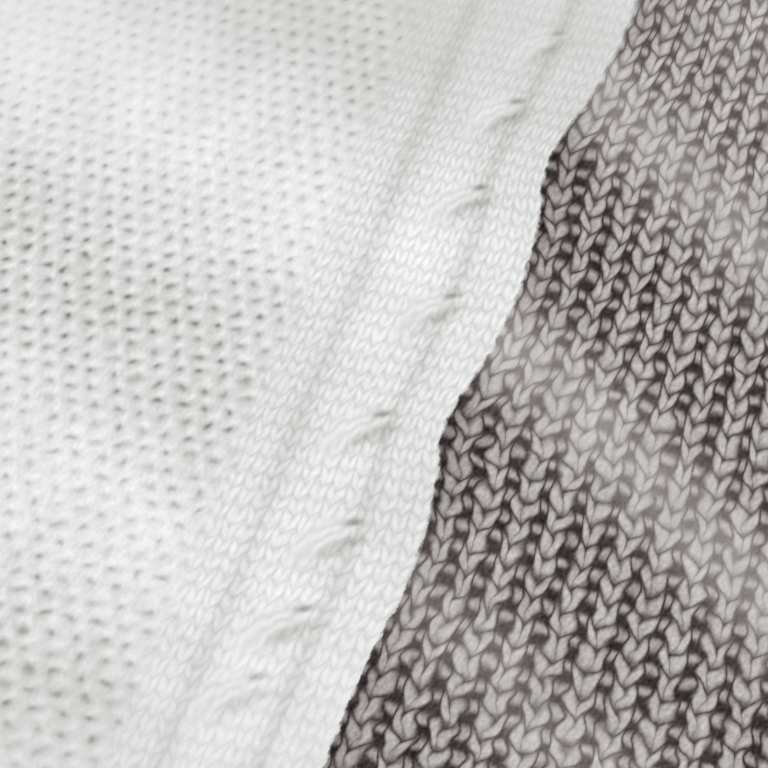
Reproduce this texture procedurally as a Shadertoy shader.

```glsl
// Two knitted fabrics in soft light: white seed stitch with a cable border,
// joined along a slanted seam to a grey rib. Stitches are height formulas in
// seam-aligned coordinates; diagonal folds set the tone and the contrast.

#define TAU 6.2831853
#define GREY_COLUMN 0.056
#define GREY_ROWS 31.0
#define WHITE_COLUMN 0.027
#define WHITE_ROWS 41.0
#define SEED_COLUMN 0.040
#define SHRINK 0.38
#define CABLE_TWISTS 8
#define FIBRE 0.055
#define BEND_REACH 0.10

float bump(float x, float centre, float width) {
    float d = (x - centre) / width;
    return exp(-d * d);
}

vec2 hashDir(vec2 cell) {
    float h = fract(sin(dot(cell, vec2(127.1, 311.7))) * 43758.5);
    return vec2(cos(TAU * h), sin(TAU * h));
}

float gradNoise(vec2 p) {
    vec2 i = floor(p), f = fract(p);
    vec2 u = f * f * f * (f * (f * 6.0 - 15.0) + 10.0);
    float a = dot(hashDir(i), f);
    float b = dot(hashDir(i + vec2(1, 0)), f - vec2(1, 0));
    float c = dot(hashDir(i + vec2(0, 1)), f - vec2(0, 1));
    float d = dot(hashDir(i + vec2(1, 1)), f - vec2(1, 1));
    return mix(mix(a, b, u.x), mix(c, d, u.x), u.y);
}

// The seam: a straight slant plus gentle bends at height y
float slantX(float y) { return 0.42 + 0.413 * y; }

float seamX(float y) {
    return slantX(y) - 0.025 * bump(y, 0.45, 0.07)
         - 0.031 * bump(y, 0.79, 0.085) + 0.012 * bump(y, 0.25, 0.08);
}

// Height of a soft V stitch; fill is the share of the column taken by its legs
float knitStitch(vec2 c, float fill) {
    float side = abs(fract(c.x) - 0.5) * 2.0 / fill;
    float u = 2.0 * side - 1.0;
    float across = clamp(1.0 - (u < 0.0 ? 0.4 : 0.65) * u * u, 0.0, 1.0);
    float a = fract(c.y - 0.55 * side) * 2.0 - 1.0;
    float along = 1.0 - 0.65 * a * a;
    float b = fract(c.y + 0.35) * 2.0 - 1.0;
    float purl = 0.75 * (1.0 - b * b) * (1.0 - b * b) * smoothstep(0.85, 1.3, side);
    return max(across * along, purl);
}

// Staggered loops with small dark holes between them
float seedStitch(vec2 c, float depth) {
    c.x += 0.5 * mod(floor(c.y), 2.0);
    vec2 f = fract(c) - 0.5;
    float tilt = cos(TAU * f.x) * f.y;
    f.y += 0.15 * abs(f.x);
    float hollow = exp(-dot(f * f, vec2(8.0, 11.0)));
    float hole = exp(-dot(f * f, vec2(45.0, 32.0)));
    return 1.0 - 0.45 * hollow - depth * hole + 0.35 * tilt;
}

// Lay the crossing strands of the cable over the white tone
float addTwists(float tone, vec2 p) {
    for (int i = 0; i < CABLE_TWISTS; i++) {
        float k = float(i) / float(CABLE_TWISTS - 1);
        float y = mix(0.94, 0.095, k) + 0.04 * sin(TAU * k);
        float x = seamX(y) - 0.118 - 0.09 * pow(1.0 - y, 4.0);
        vec2 q = (p - vec2(x, y)) / (1.12 - SHRINK * y);
        q = vec2(dot(q, vec2(0.825, 0.565)), dot(q, vec2(-0.565, 0.825)));
        q.y += 4.0 * q.x * q.x;
        float strand = smoothstep(1.0, 0.45, length(q / vec2(0.075, 0.026)));
        float ply = sin(q.y * 420.0 + 4.0 * gradNoise(q * 50.0));
        float fade = 1.0 - 0.6 * smoothstep(0.3, 0.5, abs(y - 0.5));
        tone = mix(tone, 0.895 + 0.035 * ply, strand * (0.25 + 0.5 * fade));
        vec2 under = (q - vec2(0.022, -0.022)) / vec2(0.036, 0.009);
        vec2 tip = (q - vec2(0.052, 0.002)) / vec2(0.012, 0.005);
        tone -= fade * (0.13 * exp(-dot(under, under)) + 0.24 * exp(-dot(tip, tip)));
    }
    return tone;
}

float whiteTone(vec2 p, float s, float size, vec2 wobble, float fibre) {
    float fold = 0.5 + 0.5 * cos(TAU * (p.y + 0.6 * p.x - 0.97) / 0.56);
    float r = p.y + 0.16 * s;
    float row = WHITE_ROWS * (r + 0.22 * r * r);
    float focus = (1.0 - 0.55 * smoothstep(0.72, 1.0, p.y)) * mix(0.6, 1.0, smoothstep(0.0, 0.3, p.y));
    float depth = 0.5 + 0.9 * gradNoise(p * 30.0 + 7.0);
    float seed = seedStitch(vec2(s / (SEED_COLUMN * size), row) + 1.3 * wobble, depth);
    float knit = knitStitch(vec2(s / (WHITE_COLUMN * size), row) + wobble, 1.0);
    float border = smoothstep(-0.31, -0.26, s);
    float field = mix(0.805, 0.895, fold) + mix(0.27, 0.13, fold) * focus * (seed - 0.76);
    float band = 0.87 + 0.025 * fold - 0.05 * smoothstep(0.7, 0.95, p.y) + 0.13 * focus * (knit - 0.64);
    band += 0.02 * bump(s, -0.145, 0.04) - 0.06 * bump(s, -0.085, 0.011) - 0.05 * bump(s, -0.215, 0.014);
    float tone = mix(field, band, border) + FIBRE * 0.8 * focus * fibre;
    return addTwists(tone, p) + 0.03 * gradNoise(p * 14.0);
}

float greyTone(vec2 p, float s, float size, vec2 wobble, float fibre) {
    float diagonal = p.x + p.y;
    float fold = 0.5 + 0.5 * cos(TAU * (diagonal - 1.22) / 0.45);
    fold *= fold * mix(0.6, 1.0, smoothstep(0.8, 1.05, diagonal));
    fold = mix(fold, 0.6, smoothstep(1.68, 1.9, diagonal));
    float r = p.y + 0.32 * s;
    vec2 c = vec2(s / (GREY_COLUMN * size), GREY_ROWS * (r + 0.25 * r * r));
    float knit = smoothstep(0.05, 0.95, knitStitch(c + wobble, 0.68));
    float tone = mix(mix(0.21, 0.72, knit), mix(0.54, 0.77, knit), fold);
    tone *= 1.0 - 0.22 * (1.0 - fold) * exp(-max(s, 0.0) / 0.03);
    return tone + FIBRE * 1.8 * fibre * (1.0 - 0.5 * fold) + 0.06 * gradNoise(p * 16.0);
}

void mainImage(out vec4 fragColor, in vec2 fragCoord) {
    vec2 p = fragCoord / iResolution.xy;
    float s = p.x - seamX(p.y);
    float size = 1.0 - SHRINK * p.y;
    // Stitches follow the bends only near the seam
    float straight = p.x - slantX(p.y);
    float across = mix(straight, s, exp(-abs(s) / BEND_REACH));
    vec2 wobble = 0.26 * vec2(gradNoise(p * 38.0), gradNoise(p * 38.0 + 19.0));
    float fibre = gradNoise(vec2(p.x * 150.0 - p.y * 70.0, p.y * 110.0)) + 0.6 * gradNoise(p * 230.0);

    float white = whiteTone(p, across, size, wobble, fibre);
    float grey = greyTone(p, across, size, wobble, fibre);
    vec3 whiteColor = white * mix(vec3(1.01, 1.0, 0.98), vec3(0.998, 1.004, 0.998), smoothstep(0.7, 0.88, white));
    vec3 greyColor = grey * mix(vec3(1.06, 0.97, 0.96), vec3(1.01, 0.995, 0.985), smoothstep(0.3, 0.75, grey));

    // Woolly seam
    float seam = s + 0.005 * gradNoise(p * 55.0) + 0.003 * fibre;
    float soft = 0.003 + 0.004 * smoothstep(0.8, 1.0, p.y);
    fragColor = vec4(clamp(mix(whiteColor, greyColor, smoothstep(-soft, soft, seam)), 0.0, 1.0), 1.0);
}
```
